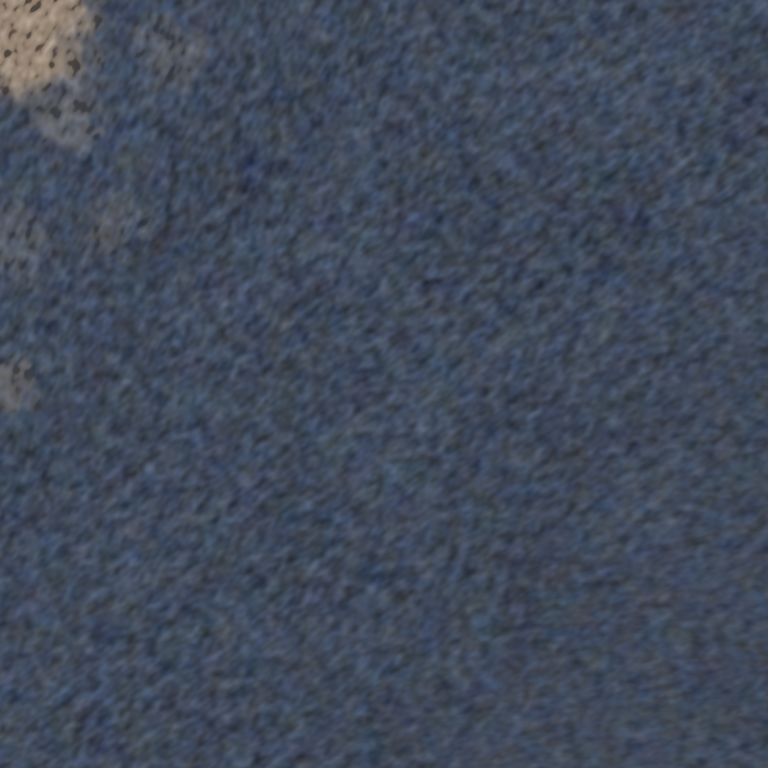
A Shadertoy shader for this texture:

```glsl
// Slate-blue grainy surface with a worn sandy corner at the upper left.
// Stretched gradient noise at three headings is blended across the diagonal,
// so grains turn from steep (upper left) to nearly flat (lower right).

const vec3  SLATE        = vec3(0.250, 0.288, 0.353);  // mean colour
const vec3  TONE_STEP    = vec3(0.025, 0.029, 0.035);  // one deviation of light
const vec3  WARM_STEP    = vec3(0.009, 0.003, -0.008); // one deviation of hue
const vec3  SAND         = vec3(0.590, 0.525, 0.460);
const vec3  SAND_PIT     = vec3(0.270, 0.240, 0.230);
const vec2  GRAIN_FREQ   = vec2(44.0, 70.0);           // along, across the grain
const vec2  STREAK_FREQ  = vec2(22.0, 80.0);
const float FLAT_ANGLE   = 0.20;
const float ANGLE_STEP   = 0.45;
const float FINE_SHARE   = 0.60;
const float NOISE_SPREAD = 0.17;                       // deviation of noise()

// Sandy stains: centre x, centre y, radius, strength
const int STAIN_COUNT = 6;
const vec4 STAINS[STAIN_COUNT] = vec4[](
    vec4(0.02, 0.98, 0.135, 1.00), vec4(0.09, 0.85, 0.060, 0.34),
    vec4(0.22, 0.93, 0.060, 0.22), vec4(0.15, 0.71, 0.055, 0.20),
    vec4(0.01, 0.68, 0.075, 0.20), vec4(0.01, 0.50, 0.050, 0.32));

// Integer hash giving a gradient in [-1, 1] squared
vec2 hashGradient(vec2 cell) {
    uvec2 v = uvec2(ivec2(cell)) * 1664525u + 1013904223u;
    v.x += v.y * 1664525u;
    v.y += v.x * 1664525u;
    v ^= v >> 16u;
    v.x += v.y * 1664525u;
    v.y += v.x * 1664525u;
    v ^= v >> 16u;
    return vec2(v & 0xffffu) / 32767.5 - 1.0;
}

float noise(vec2 p) {
    vec2 i = floor(p), f = p - i;
    vec2 u = f * f * f * (f * (f * 6.0 - 15.0) + 10.0);
    vec2 e = vec2(1.0, 0.0);
    float a = dot(hashGradient(i), f);
    float b = dot(hashGradient(i + e.xy), f - e.xy);
    float c = dot(hashGradient(i + e.yx), f - e.yx);
    float d = dot(hashGradient(i + e.xx), f - e.xx);
    return mix(mix(a, b, u.x), mix(c, d, u.x), u.y);
}

// Coordinates along and across a heading
vec2 alongHeading(vec2 p, float angle) {
    float c = cos(angle), s = sin(angle);
    return vec2(c * p.x + s * p.y, c * p.y - s * p.x);
}

// Grain with unit deviation; steepness 0 is flat, 1 is steep
float grain(vec2 p, float steepness) {
    float sum = 0.0, power = 0.0;
    for (int k = 0; k < 3; k++) {
        float weight = max(0.0, 1.0 - abs(steepness * 2.0 - float(k)));
        vec2 q = alongHeading(p, FLAT_ANGLE + ANGLE_STEP * float(k)) * GRAIN_FREQ;
        q += 17.3 * float(k);
        sum += weight * (noise(q) + FINE_SHARE * noise(q * 1.9 + 41.7));
        power += weight * weight;
    }
    float spread = NOISE_SPREAD * sqrt(power * (1.0 + FINE_SHARE * FINE_SHARE));
    return sum / spread;
}

// Sand cover with ragged, soft borders
float sandCover(vec2 p) {
    float ragged = 0.035 * noise(p * 17.0) + 0.030 * noise(p * 48.0 + 9.0);
    float cover = 0.0;
    for (int k = 0; k < STAIN_COUNT; k++) {
        vec4 stain = STAINS[k];
        float d = length(p - stain.xy) + ragged;
        cover = max(cover, stain.w * (1.0 - smoothstep(0.45, 1.0, d / stain.z)));
    }
    return cover;
}

void mainImage(out vec4 fragColor, in vec2 fragCoord) {
    vec2 p = fragCoord / iResolution.y;
    float steepness = clamp(0.55 + 0.6 * (p.y - p.x), 0.0, 1.0);
    float flatness = 1.0 - smoothstep(0.1, 0.5, steepness);

    // Light and dark grains over broad soft clouds
    float g = grain(p, steepness);
    float clouds = noise(p * 5.0 + 3.0) + noise(p * 14.0 + 60.0);
    float tone = g * mix(0.95, 0.68, flatness) + 1.1 * clouds;
    vec3 color = SLATE + TONE_STEP * tone;

    // Drifting hue, from violet grey to green grey
    float hue = noise(p * 26.0 + 80.0) + 0.8 * noise(p * 60.0 + 120.0);
    color += WARM_STEP * hue / NOISE_SPREAD * 0.75;
    color.g += 0.025 * noise(p * 20.0 + 150.0);

    // Thin brownish furrows where the grain lies flat
    float furrow = noise(alongHeading(p, FLAT_ANGLE) * STREAK_FREQ + 200.0);
    float line = 1.0 - smoothstep(0.0, 0.10, abs(furrow));
    color += flatness * line * vec3(0.004, -0.012, -0.026);

    // Sand with small dark pits
    float pits = smoothstep(0.7, 2.0, -g);
    vec3 sand = mix(SAND + 0.045 * g, SAND_PIT, 0.8 * pits);
    color = mix(color, sand, sandCover(p));

    fragColor = vec4(clamp(color, 0.0, 1.0), 1.0);
}
```
